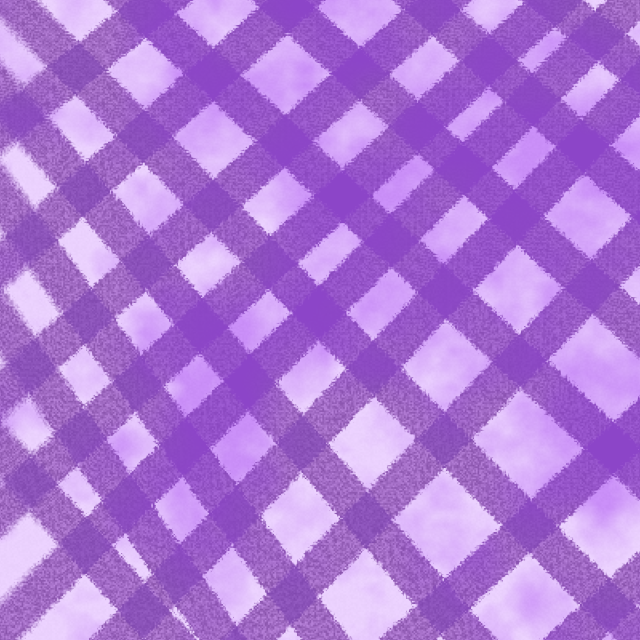
This pattern is drawn by a WebGL 2 fragment shader. Its source:

```glsl
#version 300 es
precision highp float;
// Hand-painted diagonal gingham: two families of nine translucent violet bands
// cross on a lilac watercolour wash. Polynomials of the band index give each
// band its uneven offset and tilt; noise adds pigment blooms and grainy edges.

#define BANDS_EACH_SIDE 4
#define HALF_WIDTH 0.0305
#define EDGE_SOFTNESS 0.0035
#define EDGE_GRAIN 0.007
#define GRAIN_SCALE 400.0
#define GRAIN_STRENGTH 0.19
#define BLOOM_SCALE 4.3
#define MOTTLE_SCALE 17.0

uniform vec2 u_resolution;
out vec4 fragColor;

const vec3 PALE_LILAC = vec3(0.92, 0.82, 0.995);
const vec3 DEEP_LILAC = vec3(0.79, 0.56, 0.97);
const vec3 BAND_VIOLET = vec3(0.58, 0.32, 0.79);
const vec3 BAND_GREY = vec3(0.63, 0.42, 0.765);
const vec3 CROSS_VIOLET = vec3(0.55, 0.27, 0.785);
const vec3 CROSS_GREY = vec3(0.545, 0.325, 0.725);

float hash(vec2 p) {
  return fract(sin(dot(p, vec2(127.1, 311.7))) * 43758.5453);
}

float noise(vec2 p) {
  vec2 cell = floor(p), f = fract(p);
  f = f * f * (3.0 - 2.0 * f);
  return mix(mix(hash(cell), hash(cell + vec2(1, 0)), f.x),
             mix(hash(cell + vec2(0, 1)), hash(cell + vec2(1, 1)), f.x), f.y);
}

float fbm(vec2 p) {
  float sum = 0.0, weight = 0.5;
  for (int i = 0; i < 4; i++) {
    sum += weight * noise(p);
    p = p * 2.03 + 17.3;
    weight *= 0.5;
  }
  return sum / 0.9375;
}

// Fifth-degree polynomial, coefficients split into even and odd powers
float polynomial(float x, vec3 even, vec3 odd) {
  float x2 = x * x;
  vec3 powers = vec3(1.0, x2, x2 * x2);
  return dot(even, powers) + x * dot(odd, powers);
}

// Distance to the nearest band centre; lean is -1 for falling, 1 for rising
float bandDistance(vec2 p, float lean, vec3 offsetEven, vec3 offsetOdd,
                   vec3 tiltEven, vec3 tiltOdd) {
  float nearest = 1.0;
  for (int i = -BANDS_EACH_SIDE; i <= BANDS_EACH_SIDE; i++) {
    float index = float(i);
    float offset = 0.001 * polynomial(index, offsetEven, offsetOdd);
    float tilt = radians(polynomial(index, tiltEven, tiltOdd));
    vec2 normal = vec2(lean * sin(tilt), -cos(tilt));
    nearest = min(nearest, abs(dot(p, normal) - offset));
  }
  return nearest;
}

void main() {
  vec2 uv = gl_FragCoord.xy / u_resolution;
  vec2 p = uv - 0.5;

  // Pigment: broad blooms, small mottling and fine paper grain
  float bloom = smoothstep(0.28, 0.72, fbm(uv * BLOOM_SCALE + 3.7));
  float mottle = fbm(uv * MOTTLE_SCALE + 41.0);
  float grain = noise(uv * GRAIN_SCALE);

  // Bands, with looser paint toward the left edge
  float falling = bandDistance(p, -1.0, vec3(-6.5, -3.0, 0.0),
    vec3(157.6, -1.07, 0.0), vec3(45.3, 1.0, -0.07), vec3(3.3, -0.13, 0.0));
  float rising = bandDistance(p, 1.0, vec3(-9.1, 5.86, -0.156),
    vec3(110.7, 5.2, -0.182), vec3(44.9, -0.28, 0.0), vec3(2.4, -0.41, 0.018));
  float looseness = 1.0 + 1.8 * (1.0 - smoothstep(0.0, 0.14, uv.x));
  float blur = max(EDGE_SOFTNESS * looseness, 0.75 / u_resolution.y);
  vec2 edge = vec2(falling, rising) - HALF_WIDTH + (grain - 0.5) * EDGE_GRAIN;
  vec2 cover = 1.0 - smoothstep(-blur, blur, edge);
  float band = max(cover.x, cover.y);
  float crossing = cover.x * cover.y;

  // Wash below, bands and darker crossings above
  float depth = clamp(0.75 * bloom + 1.3 * (mottle - 0.5) + 0.05, 0.0, 1.0);
  vec3 color = mix(PALE_LILAC, DEEP_LILAC, depth);
  color += 0.02 * (grain - 0.5);
  float dryness = 1.0 - bloom;
  vec3 bandColor = mix(BAND_VIOLET, BAND_GREY, dryness);
  bandColor += GRAIN_STRENGTH * (0.45 + 0.55 * dryness) * (grain - 0.5);
  vec3 crossColor = mix(CROSS_VIOLET, CROSS_GREY, dryness);
  crossColor += 0.4 * GRAIN_STRENGTH * dryness * (grain - 0.5);
  color = mix(color, bandColor, band);
  color = mix(color, crossColor, crossing);
  fragColor = vec4(clamp(color, 0.0, 1.0), 1.0);
}
```
